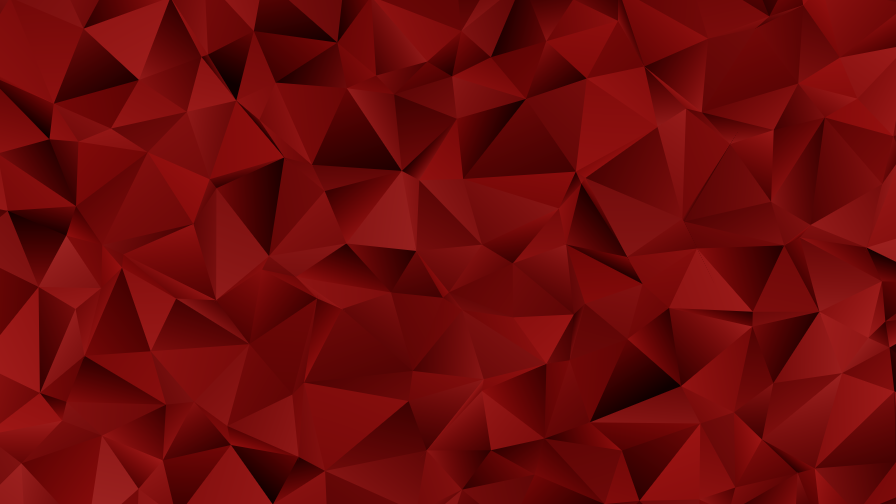
Reproduce this background procedurally as a WebGL 2 fragment shader.

```glsl
#version 300 es
precision highp float;

uniform vec2 u_resolution;
out vec4 fragColor;

const float CELLS_PER_HEIGHT = 9.2;
const float JITTER = 0.96;
const float GRID_ANGLE = 0.45;

vec3 hash3(vec2 p) {
  vec3 q = fract(p.xyx * vec3(0.1031, 0.1030, 0.0973));
  q += dot(q, q.yxz + 33.33);
  return fract((q.xxy + q.yzz) * q.zyx);
}

float cross2(vec2 a, vec2 b) {
  return a.x * b.y - a.y * b.x;
}

// Twice the signed area, positive when counter-clockwise
float area2(vec2 a, vec2 b, vec2 c) {
  return cross2(b - a, c - a);
}

// Jitter leans to the cell borders, so corners cluster and sizes vary
vec2 gridVertex(vec2 id) {
  vec2 rnd = hash3(id + 57.0).xy;
  return id + JITTER * mix(rnd, smoothstep(0.0, 1.0, rnd), 0.8);
}

// Deep reds, greyer towards the highlights
vec3 redRamp(float tone, float tint) {
  float grey = 0.55 * pow(tone, 3.4) * mix(0.7, 1.4, tint);
  return vec3(tone, grey, grey * 0.95);
}

// One facet: rgb premultiplied by its edge coverage in alpha
vec4 facet(vec2 p, vec2 a, vec2 b, vec2 c, vec2 seed, float glow, float pixel) {
  vec3 areas = vec3(area2(b, c, p), area2(c, a, p), area2(a, b, p));
  vec3 dist = areas / vec3(length(c - b), length(a - c), length(b - a));
  float inside = min(dist.x, min(dist.y, dist.z));
  float coverage = clamp(inside / pixel + 0.5, 0.0, 1.0);

  // Linear shadow between three unequal corner values
  vec3 rnd = hash3(seed + 131.0);
  vec3 look = hash3(seed + 211.5);
  vec3 corners = smoothstep(0.1, 0.9, fract(rnd.x + vec3(0.0, 1.0, 2.0) / 3.0));
  vec3 weights = clamp(areas / max(area2(a, b, c), 1e-4), 0.0, 1.0);
  float shadow = dot(weights, corners);
  float depth = mix(0.06, 0.47, pow(rnd.y, 2.4));
  float tone = mix(0.42, 0.60, rnd.z) + glow - depth * shadow;
  return vec4(redRamp(clamp(tone, 0.06, 0.66), look.x), 1.0) * coverage;
}

// Quad of four jittered corners, split along its shorter valid diagonal
vec4 splitQuad(vec2 p, vec2 id, float glow, float pixel) {
  vec2 a = gridVertex(id);
  vec2 b = gridVertex(id + vec2(1.0, 0.0));
  vec2 c = gridVertex(id + vec2(1.0, 1.0));
  vec2 d = gridVertex(id + vec2(0.0, 1.0));
  bool validAC = min(area2(a, b, c), area2(a, c, d)) > 0.0;
  bool validBD = min(area2(a, b, d), area2(b, c, d)) > 0.0;
  bool useAC = validAC && (!validBD || distance(a, c) < distance(b, d));
  vec2 seedA = id * 2.0;
  vec2 seedB = seedA + 1.0;
  if (useAC) {
    return facet(p, a, b, c, seedA, glow, pixel) + facet(p, a, c, d, seedB, glow, pixel);
  }
  return facet(p, a, b, d, seedA, glow, pixel) + facet(p, b, c, d, seedB, glow, pixel);
}

// Brighter sides with a slow drift of light
float sideGlow(vec2 uv) {
  float side = smoothstep(0.2, 1.0, abs(uv.x - 0.5) * 2.0);
  float drift = sin(uv.x * 7.0 + 1.0) * sin(uv.y * 5.0 + 2.0);
  return 0.045 * side + 0.01 * drift - 0.015 * uv.y;
}

void main() {
  vec2 uv = gl_FragCoord.xy / u_resolution;
  float pixel = CELLS_PER_HEIGHT / u_resolution.y;
  float s = sin(GRID_ANGLE);
  float k = cos(GRID_ANGLE);
  vec2 p = mat2(k, s, -s, k) * (gl_FragCoord.xy * pixel);
  float glow = sideGlow(uv);

  // Jitter only moves corners up and right, so four quads suffice
  vec4 sum = vec4(0.0);
  for (int y = -1; y <= 0; y++) {
    for (int x = -1; x <= 0; x++) {
      sum += splitQuad(p, floor(p) + vec2(x, y), glow, pixel);
    }
  }
  fragColor = vec4(sum.rgb / max(sum.a, 1e-3), 1.0);
}
```
